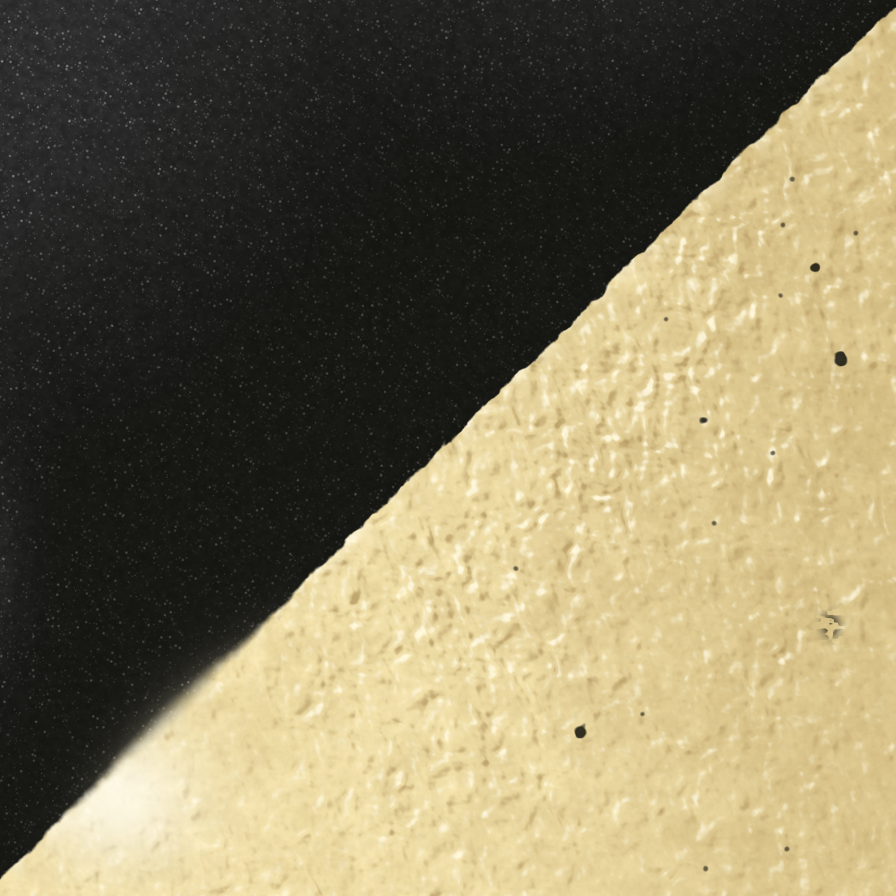
Reproduce this texture procedurally as a WebGL 2 fragment shader.

```glsl
#version 300 es
precision highp float;
// Hammered gold leaf below a diagonal edge, against speckled black card.

uniform vec2 u_resolution;
out vec4 fragColor;

// Edge line: y = EDGE_START + EDGE_SLOPE * x
const float EDGE_START = 0.018;
const float EDGE_SLOPE = 0.977;
const float EDGE_ROUGHNESS = 0.011;

const vec3 BLACK_CARD = vec3(0.088, 0.088, 0.076);
const vec3 GREY_SHEEN = vec3(0.178, 0.178, 0.182);
const vec3 GOLD_LIGHT = vec3(0.935, 0.865, 0.650);
const vec3 GOLD_DEEP = vec3(0.850, 0.765, 0.540);
const vec3 GOLD_SHADE = vec3(0.690, 0.580, 0.360);
const vec3 GLINT = vec3(1.000, 0.975, 0.870);
const vec3 PIT_COLOR = vec3(0.130, 0.125, 0.085);

const float RELIEF_SCALE = 78.0;
const float RELIEF_DEPTH = 1.15;
const vec2 LIGHT_DIR = vec2(-0.80, 0.60);
const float DUST_CELLS = 210.0;
const float PIT_CELLS = 13.0;
const vec2 HOT_SPOT = vec2(0.130, 0.110);

float hash(vec2 p) {
  return fract(sin(dot(p, vec2(127.1, 311.7))) * 43758.5453);
}

float noise(vec2 p) {
  vec2 i = floor(p), f = fract(p);
  f = f * f * (3.0 - 2.0 * f);
  return mix(mix(hash(i), hash(i + vec2(1, 0)), f.x),
             mix(hash(i + vec2(0, 1)), hash(i + vec2(1, 1)), f.x), f.y);
}

float fbm(vec2 p) {
  float sum = 0.0, amp = 0.5;
  for (int i = 0; i < 4; i++) {
    sum += amp * noise(p);
    p = mat2(1.6, 1.2, -1.2, 1.6) * p + 7.3;
    amp *= 0.5;
  }
  return sum;
}

// Dented foil: warped noise, slightly stretched across the light
float foilHeight(vec2 p) {
  vec2 q = mat2(0.80, -0.48, 0.60, 0.64) * p * RELIEF_SCALE;
  q += 0.8 * vec2(noise(q * 0.5), noise(q * 0.5 + 31.0));
  return noise(q) + 0.5 * noise(q * 1.9 + 5.0) + 0.2 * noise(q * 3.7);
}

// Soft ellipse falloff, 1 at the centre
float glow(vec2 p, vec2 center, vec2 size) {
  vec2 d = (p - center) / size;
  return exp(-dot(d, d));
}

// Irregular round hole
float pit(vec2 p, vec2 center, float radius) {
  float r = length(p - center) + radius * 0.7 * (noise(p * 150.0) - 0.5);
  float soft = max(0.0015, 0.7 / u_resolution.y);
  return 1.0 - smoothstep(radius - soft, radius + soft, r);
}

// Faint dust of mixed brightness on a rotated grid, so that no rows show
float dust(vec2 p, float cells) {
  vec2 q = mat2(0.86, 0.51, -0.51, 0.86) * p * cells;
  vec2 id = floor(q);
  vec2 center = 0.3 + 0.4 * vec2(hash(id + 3.1), hash(id + 8.7));
  return pow(hash(id), 11.0) * (1.0 - smoothstep(0.05, 0.50, length(fract(q) - center)));
}

vec3 cardColor(vec2 p, float above) {
  float sheen = smoothstep(0.22, 0.66, above + 0.14 * (fbm(p * 5.0) - 0.5));
  sheen = max(sheen, 0.5 * smoothstep(0.78, 1.05, p.y) * smoothstep(0.0, 0.2, above));
  sheen += 0.75 * glow(p, vec2(-0.02, 0.37), vec2(0.045, 0.12));
  vec3 color = mix(BLACK_CARD, GREY_SHEEN, min(sheen, 1.0));
  color += 0.050 * (fbm(p * 170.0) - 0.47) * (0.7 + sheen);
  float grains = dust(p, DUST_CELLS) + 0.7 * dust(p + 0.37, DUST_CELLS * 1.45);
  return color + grains * (0.20 + 0.16 * sheen);
}

vec3 goldColor(vec2 p, float below) {
  // Broad tone: pale at lower left, deeper to the right, mottled throughout
  float deep = smoothstep(0.42, 1.02, p.x + 0.12 * p.y + 0.22 * (fbm(p * 6.0) - 0.5));
  deep += 0.9 * (fbm(p * 32.0) - 0.47);
  vec3 color = mix(GOLD_LIGHT, GOLD_DEEP, clamp(deep, -0.2, 1.2));

  // Relief lit from the upper left, strongest along the middle of the edge
  vec2 stepToLight = LIGHT_DIR * 0.0032;
  float slope = foilHeight(p - stepToLight) - foilHeight(p + stepToLight);
  float ridge = glow(vec2(p.x, below), vec2(0.62, 0.09), vec2(0.30, 0.15));
  float calm = glow(p, vec2(0.27, 0.17), vec2(0.17, 0.12));
  float patches = 0.65 + 0.75 * fbm(p * 9.0 + 4.0);
  slope *= RELIEF_DEPTH * patches * (0.62 + 0.50 * ridge - 0.20 * calm);
  color = mix(color, GOLD_SHADE, 0.72 * smoothstep(0.02, 0.75, -slope));
  color = mix(color, GLINT, 0.90 * smoothstep(0.04, 0.65, slope));
  color += 0.07 * (fbm(p * 150.0) - 0.47);

  // Torn rim catching the light
  float rim = exp(-max(below, 0.0) / 0.010) * smoothstep(0.40, 0.70, noise(p * 90.0));
  color = mix(color, GLINT, 0.55 * rim);

  // Small scattered pits, then the few large ones
  vec2 id = floor(p * PIT_CELLS);
  vec2 center = (id + 0.2 + 0.6 * vec2(hash(id + 1.7), hash(id + 5.9))) / PIT_CELLS;
  float holes = step(0.93, hash(id + 9.2)) * 0.7 * pit(p, center, 0.0023);
  holes = max(holes, pit(p, vec2(0.648, 0.184), 0.0080));
  holes = max(holes, pit(p, vec2(0.937, 0.599), 0.0070));
  holes = max(holes, pit(p, vec2(0.910, 0.702), 0.0048));
  holes = max(holes, pit(p, vec2(0.786, 0.531), 0.0042));
  float scuff = glow(p, vec2(0.927, 0.302), vec2(0.010, 0.013));
  holes = max(holes, scuff * smoothstep(0.50, 0.65, noise(p * vec2(150.0, 260.0))));
  return mix(color, PIT_COLOR, 0.92 * holes);
}

void main() {
  vec2 p = gl_FragCoord.xy / u_resolution;
  float line = (p.y - EDGE_START - EDGE_SLOPE * p.x) / length(vec2(1.0, EDGE_SLOPE));
  float blur = glow(p, vec2(0.19, 0.20), vec2(0.12));
  float dist = line + (fbm(p * 55.0) - 0.47) * EDGE_ROUGHNESS * (1.0 - 0.7 * blur);

  float soft = max(0.0016, 0.8 / u_resolution.y) + 0.014 * blur;
  float gold = 1.0 - smoothstep(-soft, soft, dist);
  vec3 color = mix(cardColor(p, line), goldColor(p, -line), gold);

  // White reflection and its haze spilling over the card
  float hot = glow(p, HOT_SPOT, vec2(0.085, 0.075));
  color = mix(color, vec3(1.0, 0.99, 0.94), 0.80 * hot * gold);
  float haze = blur * exp(-max(line, 0.0) / 0.018) * (1.0 - gold);
  color += vec3(0.26, 0.25, 0.21) * haze;

  fragColor = vec4(clamp(color, 0.0, 1.0), 1.0);
}
```
